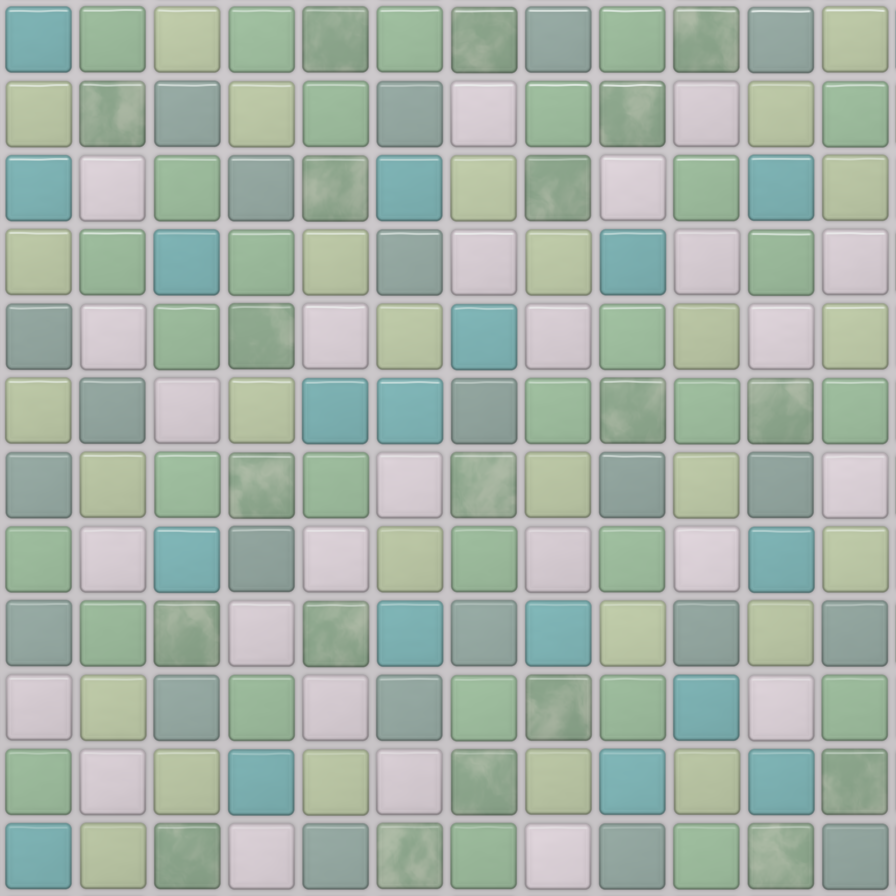
Give the GLSL for this pattern, as a WebGL 1 fragment shader.

```glsl
precision highp float;
uniform vec2 u_resolution;

float hash(vec2 p) {
  return fract(sin(dot(p, vec2(127.1, 311.7))) * 43758.5453);
}

float noise(vec2 p) {
  vec2 i = floor(p), f = fract(p);
  f = f * f * (3.0 - 2.0 * f);
  return mix(mix(hash(i), hash(i + vec2(1.0, 0.0)), f.x),
             mix(hash(i + vec2(0.0, 1.0)), hash(i + 1.0), f.x), f.y);
}

float fbm(vec2 p) {
  float sum = 0.0, amp = 0.5;
  for (int i = 0; i < 4; i++) {
    sum += amp * noise(p);
    p = p * 2.03 + 7.1;
    amp *= 0.5;
  }
  return sum;
}

float roundedBox(vec2 p, float halfSize, float radius) {
  vec2 q = abs(p) - halfSize + radius;
  return length(max(q, 0.0)) + min(max(q.x, q.y), 0.0) - radius;
}

// Weighted random glaze: 0 green, 1 lime, 2 pink, 3 teal, 4 grey, 5 marbled
float drawGlaze(vec2 cell, float attempt) {
  float h = hash(cell + 17.3 * attempt + 3.7);
  return step(0.19, h) + step(0.36, h) + step(0.56, h) + step(0.71, h) + step(0.86, h);
}

// Odd checkerboard cells redraw until they differ from their four neighbours
float pickGlaze(vec2 cell) {
  float glaze = drawGlaze(cell, 0.0);
  if (mod(cell.x + cell.y, 2.0) < 0.5) return glaze;
  vec4 around = vec4(drawGlaze(cell + vec2(1.0, 0.0), 0.0), drawGlaze(cell - vec2(1.0, 0.0), 0.0),
                     drawGlaze(cell + vec2(0.0, 1.0), 0.0), drawGlaze(cell - vec2(0.0, 1.0), 0.0));
  for (int i = 1; i < 9; i++) {
    if (any(equal(around, vec4(glaze)))) glaze = drawGlaze(cell, float(i));
  }
  return glaze;
}

vec3 glazeColor(float glaze, vec2 p) {
  if (glaze < 0.5) return vec3(0.605, 0.725, 0.605);
  if (glaze < 1.5) return vec3(0.725, 0.77, 0.64);
  if (glaze < 2.5) return vec3(0.84, 0.80, 0.825);
  if (glaze < 3.5) return vec3(0.485, 0.69, 0.695);
  if (glaze < 4.5) return vec3(0.57, 0.645, 0.62);
  float cloud = fbm(p * vec2(3.2, 2.6) + fbm(p * 2.5));
  return mix(vec3(0.54, 0.64, 0.54), vec3(0.67, 0.72, 0.64), smoothstep(0.25, 0.8, cloud));
}

void main() {
  vec2 uv = gl_FragCoord.xy / u_resolution;
  vec2 p = uv * 12.07 - vec2(0.02, 0.035);
  float aa = 12.07 / min(u_resolution.x, u_resolution.y);
  vec2 cell = floor(p);
  vec2 q = fract(p) - 0.5;
  q += 0.014 * (vec2(hash(cell + 5.1), hash(cell + 9.4)) - 0.5);
  float d = roundedBox(q, 0.446, 0.085);

  // Nearly flat grout with a tight contact shadow
  vec3 grout = vec3(0.80, 0.785, 0.795) * (0.975 + 0.035 * uv.y);
  grout *= 1.0 - 0.17 * exp(-max(d, 0.0) * 55.0);

  // Domed glaze: lit from above, with a thin dark rim deepest at the bottom
  vec3 tile = glazeColor(pickGlaze(cell), p);
  tile *= 0.975 + 0.04 * hash(cell + 2.6) + 0.06 * q.y - 0.03 * q.x;
  tile *= 0.994 + 0.012 * noise(p * vec2(5.0, 11.0));
  tile *= 1.0 - 0.045 * smoothstep(-0.14, -0.03, d);
  float rim = smoothstep(-0.042, -0.004, d);
  tile *= 1.0 - rim * (0.22 - 0.20 * q.y);

  // Faint light line inside the rim
  tile += 0.02 * smoothstep(0.02, 0.0, abs(d + 0.058));

  // Wavy gloss along the top edge, stronger on upper rows
  float wave = 0.016 * (noise(vec2(q.x * 4.0, 0.0) + cell * 3.3) - 0.5);
  float line = smoothstep(0.010 + aa, 0.003, abs(q.y - 0.385 - wave));
  float span = smoothstep(0.42, 0.37, abs(q.x));
  float gloss = mix(0.14, 0.42, uv.y) * (0.6 + 0.7 * hash(cell + 8.8));
  float bevel = smoothstep(0.37, 0.39, q.y - wave) * (1.0 - rim);
  tile = mix(tile, vec3(0.94, 0.96, 0.95), clamp(span * gloss * (1.3 * line + 0.35 * bevel), 0.0, 0.8));

  gl_FragColor = vec4(mix(tile, grout, smoothstep(-aa, aa, d)), 1.0);
}
```
